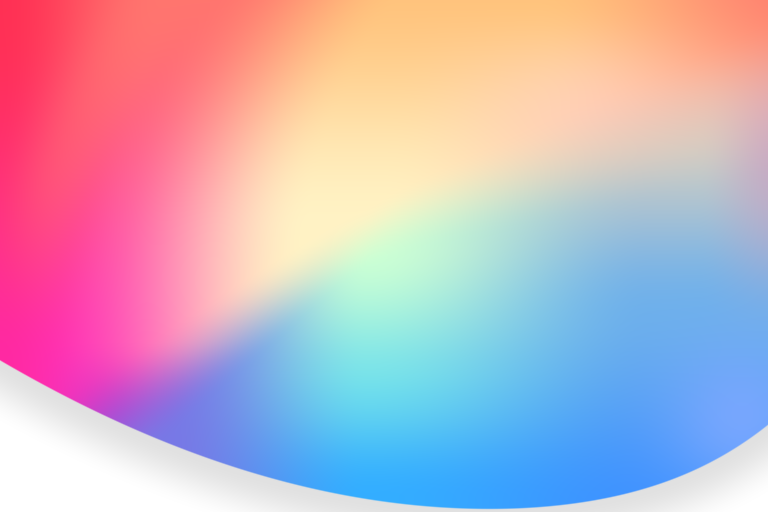
Write a Shadertoy shader that draws this background.

```glsl
// Soft rainbow mesh gradient on a curved sheet that casts a faint shadow on white.

#define SHEET_LOW_X 0.957     // where the sheet hangs lowest
#define SHEET_LOW_Y 0.006
#define SHADOW_DEPTH 0.12
#define SHADOW_REACH 0.11
#define HORIZON_BEND_X 0.72   // where the warm/cool border bends
#define HORIZON_Y 0.56
#define STREAK_STRENGTH 0.4

const vec3 CREAM   = vec3(1.0, 0.95, 0.77);
const vec3 AMBER   = vec3(1.0, 0.76, 0.48);
const vec3 BLUSH   = vec3(1.0, 0.81, 0.72);
const vec3 CORAL   = vec3(1.0, 0.46, 0.43);
const vec3 RED     = vec3(1.0, 0.19, 0.33);
const vec3 PINK    = vec3(1.0, 0.16, 0.64);
const vec3 MAGENTA = vec3(1.0, 0.20, 0.72);
const vec3 VIOLET  = vec3(0.70, 0.15, 0.82);
const vec3 MINT    = vec3(0.80, 1.0, 0.83);
const vec3 AQUA    = vec3(0.45, 0.88, 0.92);
const vec3 AZURE   = vec3(0.20, 0.68, 1.0);
const vec3 BLUE    = vec3(0.24, 0.57, 1.0);
const vec3 STEEL   = vec3(0.43, 0.69, 0.92);
const vec3 STONE   = vec3(0.80, 0.80, 0.77);
const vec3 INDIGO  = vec3(0.47, 0.47, 0.90);
const vec3 MAUVE   = vec3(0.78, 0.62, 0.76);
const vec3 PERI    = vec3(0.50, 0.66, 1.0);

float bump(float d, float radius) {
    return exp(-d * d / (radius * radius));
}

// Height of the sheet's lower edge
float sheetEdge(float x) {
    float d = x - SHEET_LOW_X;
    float d2 = d * d;
    float rise = d < 0.0 ? d2 * (0.34 + 0.024 * d) : d2 * (0.38 + 0.6 * d2);
    return SHEET_LOW_Y + rise;
}

// Height of the border between warm and cool colours
float horizon(float x) {
    float d = x - HORIZON_BEND_X;
    return HORIZON_Y + 0.55 * d - 0.23 * sqrt(d * d + 0.01);
}

vec3 warmColour(vec2 p) {
    // Cream rising to amber, blush and coral to the right
    vec3 col = mix(CREAM, AMBER, smoothstep(0.55, 1.05, p.y));
    col = mix(col, BLUSH, smoothstep(0.75, 1.2, p.x) * (1.0 - smoothstep(0.75, 1.0, p.y)));
    col = mix(col, CORAL, 0.9 * smoothstep(1.05, 1.6, p.x) * smoothstep(0.6, 1.05, p.y));

    // Saturated band left of a bent rim
    float bend = max(p.y - 0.3, 0.0) / 0.7;
    float fromRim = p.x - (0.17 + 0.32 * bend * bend);
    vec3 band = mix(MAGENTA, CORAL, smoothstep(0.25, 1.05, p.y));
    vec3 side = mix(PINK, RED, smoothstep(0.25, 1.0, p.y));
    band = mix(side, band, smoothstep(0.0, mix(0.12, 0.32, p.y), p.x));
    float streak = bump(fromRim + mix(0.06, 0.18, p.y), 0.09);
    band = mix(band, CORAL, STREAK_STRENGTH * streak * smoothstep(0.3, 0.7, p.y));
    col = mix(band, col, smoothstep(-0.08, mix(0.52, 0.29, p.y), fromRim));

    // Violet foot
    float foot = (1.0 - smoothstep(0.16, 0.34, p.y)) * smoothstep(0.05, 0.25, p.x);
    return mix(col, VIOLET, 0.7 * foot);
}

vec3 coolColour(vec2 p) {
    // Central column: azure, aqua, mint
    vec3 centre = mix(AZURE, AQUA, smoothstep(0.03, 0.28, p.y));
    centre = mix(centre, MINT, smoothstep(0.22, 0.52, p.y));

    // Right side: blue, steel, stone
    vec3 right = mix(BLUE, STEEL, smoothstep(0.0, 0.42, p.y));
    right = mix(right, STONE, smoothstep(0.38, 0.74, p.y));
    vec3 col = mix(centre, right, smoothstep(0.72, 1.27, p.x));

    // Tints at the outer sides
    col = mix(INDIGO, col, smoothstep(0.32, 0.72, p.x));
    col = mix(col, MAUVE, 0.75 * smoothstep(1.36, 1.52, p.x) * smoothstep(0.3, 0.75, p.y));
    return mix(col, PERI, 0.8 * bump(length(p - vec2(1.45, 0.18)), 0.15));
}

void mainImage(out vec4 fragColor, in vec2 fragCoord) {
    vec2 p = fragCoord / iResolution.y;
    float pixel = 1.0 / iResolution.y;

    // Sheet colours
    float softness = 0.06 + 0.13 * abs(p.x - HORIZON_BEND_X);
    float warmth = smoothstep(-softness, softness, p.y - horizon(p.x));
    vec3 sheet = mix(coolColour(p), warmColour(p), warmth);

    // Distance to the edge, corrected for its slope
    float slope = (sheetEdge(p.x + 0.005) - sheetEdge(p.x - 0.005)) / 0.01;
    float edge = (p.y - sheetEdge(p.x)) / sqrt(1.0 + slope * slope);

    // White ground with the shadow
    float shade = 1.0 - smoothstep(0.0, SHADOW_REACH, -edge);
    vec3 ground = vec3(1.0 - SHADOW_DEPTH * shade);

    vec3 col = mix(ground, sheet, smoothstep(-pixel, pixel, edge));
    fragColor = vec4(col, 1.0);
}
```
